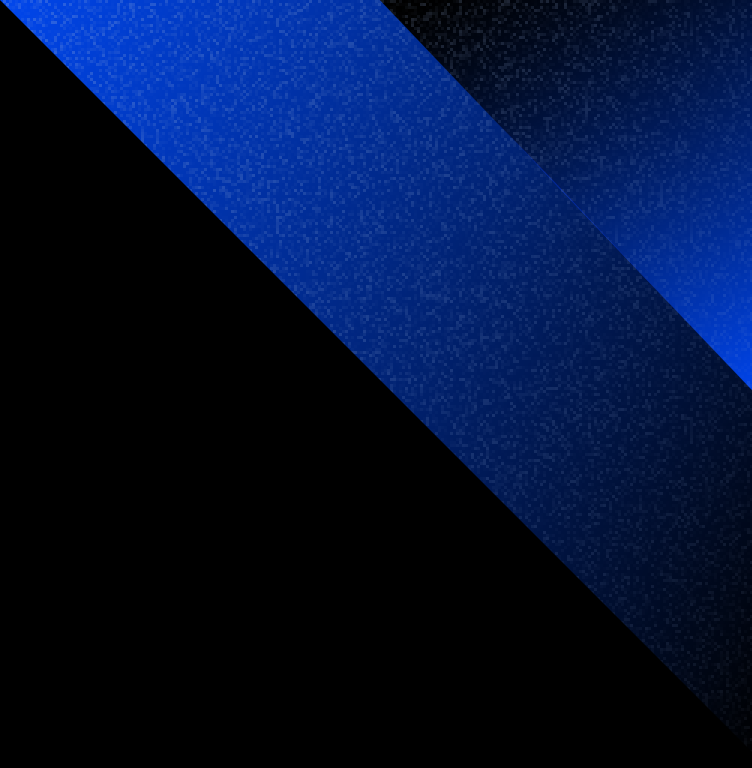
This background is drawn by a Shadertoy shader. Its source:

```glsl
// Draws grainy blue diagonal bands that fade into black.

// Colours
const vec3 BAND_BLUE  = vec3(0.0, 0.275, 0.93);
const vec3 GLOW_BLUE  = vec3(0.0, 0.265, 0.91);
const vec3 RIM_BLUE   = vec3(0.01, 0.20, 0.76);
const vec3 SPECK_TINT = vec3(0.58, 0.68, 0.85);

// Edges: start and end points in canvas fractions
const vec2 LOWER_START = vec2(0.0, 1.0);
const vec2 LOWER_END   = vec2(1.0, 0.021);
const vec2 UPPER_START = vec2(0.505, 1.0);
const vec2 UPPER_END   = vec2(1.0, 0.492);

// Shading
const vec2  FADE_AXIS  = vec2(0.65, 0.35);  // right and down
const vec2  GLOW_AXIS  = vec2(0.70, 1.38);  // right and down
const float GLOW_START = 0.57;
const float GLOW_CURVE = 1.2;
const float RIM_WIDTH  = 0.0025;

// Grain
const float GRAIN_CELLS    = 256.0;  // cells along the canvas height
const float GRAIN_STRENGTH = 0.30;
const float GRAIN_CURVE    = 4.0;
const float GRAIN_FADE     = 0.75;

float hash(vec2 cell) {
    vec3 q = fract(cell.xyx * vec3(0.1031, 0.1030, 0.0973));
    q += dot(q, q.yzx + 33.33);
    return fract((q.x + q.y) * q.z);
}

// Signed distance to a line; positive on its upper right side.
float edgeDistance(vec2 p, vec2 a, vec2 b) {
    vec2 dir = normalize(b - a);
    return dot(p - a, vec2(-dir.y, dir.x));
}

void mainImage(out vec4 fragColor, in vec2 fragCoord) {
    vec2 uv = fragCoord / iResolution.xy;
    vec2 fromTop = vec2(uv.x, 1.0 - uv.y);
    float aa = 0.7 / iResolution.y;

    float lower = edgeDistance(uv, LOWER_START, LOWER_END);
    float upper = edgeDistance(uv, UPPER_START, UPPER_END);
    float bandMask = smoothstep(-aa, aa, lower);
    float panelMask = smoothstep(-aa, aa, upper);

    // Wide band, brightest in the upper left corner
    float fade = clamp(dot(fromTop, FADE_AXIS), 0.0, 1.0);
    vec3 band = BAND_BLUE * (1.0 - fade);

    // Corner panel, glowing towards its lower tip
    float glow = dot(fromTop - vec2(GLOW_START, 0.0), GLOW_AXIS);
    vec3 panel = GLOW_BLUE * pow(clamp(glow, 0.0, 1.0), GLOW_CURVE);

    // Thin lit rim along the panel edge
    float rim = exp(-max(upper, 0.0) / RIM_WIDTH);
    rim *= smoothstep(0.60, 0.75, uv.x);
    panel = max(panel, RIM_BLUE * rim);

    vec3 color = mix(band, panel, panelMask);

    // Square grain, weaker where the band fades out
    vec2 cell = floor(fragCoord / iResolution.y * GRAIN_CELLS);
    float grain = GRAIN_STRENGTH * pow(hash(cell), GRAIN_CURVE);
    color = mix(color, SPECK_TINT, grain * (1.0 - GRAIN_FADE * fade));

    fragColor = vec4(color * bandMask, 1.0);
}
```
